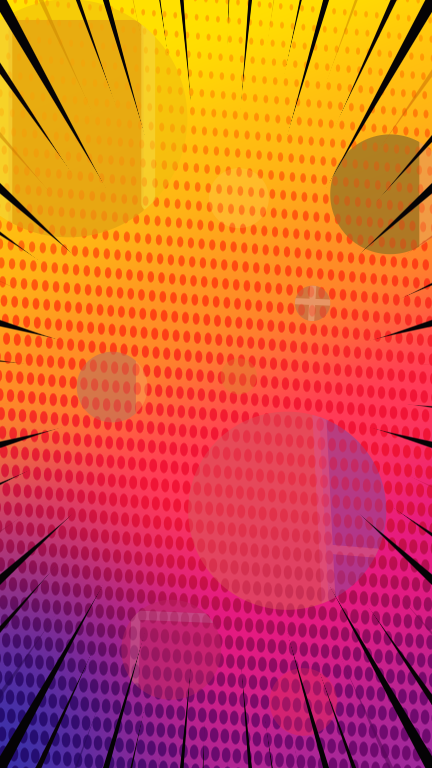
A WebGL 2 fragment shader for this background:

```glsl
#version 300 es
precision highp float;

uniform vec2 u_resolution;
out vec4 outColor;

const float SECTOR = 0.314159265; // twenty rays per turn

float hash(float n) {
  return fract(sin(n * 127.1) * 43758.5453);
}

// Coverage of a signed distance, softened over one pixel
float fill(float d) {
  return clamp(0.5 - d * u_resolution.y, 0.0, 1.0);
}

float disc(vec2 p, vec2 center, float radius) {
  return fill(length(p - center) - radius);
}

// Straight bar from a to b
float bar(vec2 p, vec2 a, vec2 b, float halfWidth) {
  vec2 ab = b - a;
  float h = clamp(dot(p - a, ab) / dot(ab, ab), 0.0, 1.0);
  return fill(length(p - a - ab * h) - halfWidth);
}

// Ring of wedges pointing at the middle, one per sector
float spikes(vec2 q, float offset, float tip, float slope, float jitter) {
  float turn = (atan(q.y, q.x) - offset) / SECTOR;
  float id = mod(floor(turn + 0.5), 20.0);
  float angle = (fract(turn + 0.5) - 0.5) * SECTOR;
  float r = length(q);
  float start = tip + jitter * (hash(id + 3.0) - 0.5);
  float halfWidth = slope * (r * cos(angle) - start);
  float soft = 1.2 / u_resolution.x;
  return smoothstep(-soft, soft, halfWidth - abs(r * sin(angle)));
}

// Tilted blend from yellow through red to violet, blue in the low left corner
vec3 backdrop(vec2 p) {
  float t = p.y - 0.38 * (p.x - 0.28);
  vec3 c = mix(vec3(0.62, 0.16, 0.61), vec3(0.90, 0.10, 0.50), smoothstep(-0.12, 0.18, t));
  c = mix(c, vec3(1.0, 0.22, 0.34), smoothstep(0.18, 0.4, t));
  c = mix(c, vec3(1.0, 0.54, 0.15), smoothstep(0.38, 0.6, t));
  c = mix(c, vec3(1.0, 0.73, 0.07), smoothstep(0.57, 0.8, t));
  c = mix(c, vec3(1.0, 0.88, 0.0), smoothstep(0.76, 1.0, t));
  float corner = smoothstep(0.5, 0.0, length(p * vec2(1.45, 1.0)));
  return mix(c, vec3(0.23, 0.19, 0.66), corner);
}

vec3 dotColor(vec2 p) {
  float t = p.y - 0.25 * (p.x - 0.28);
  vec3 c = mix(vec3(0.42, 0.03, 0.42), vec3(0.94, 0.07, 0.20), smoothstep(0.0, 0.38, t));
  c = mix(c, vec3(1.0, 0.25, 0.06), smoothstep(0.4, 0.64, t));
  c = mix(c, vec3(1.0, 0.66, 0.0), smoothstep(0.6, 0.95, t));
  return mix(c, vec3(0.13, 0.04, 0.43), smoothstep(0.48, 0.04, length(p * vec2(1.4, 1.0))));
}

// Skewed grid of upright ovals that shrink toward the top
float halftone(vec2 p) {
  mat2 grid = mat2(0.0139, -0.0013, 0.0017, -0.0247);
  vec2 cell = inverse(grid) * (p - vec2(0.21, 0.442));
  vec2 d = grid * (fract(cell + 0.5) - 0.5);
  return fill(length(d * vec2(1.0, 0.58)) - mix(0.0055, 0.0022, p.y * p.y));
}

// Translucent discs, some holding pale frame bars
vec3 bubbles(vec3 c, vec2 p) {
  float m = disc(p, vec2(0.089, 0.846), 0.155);
  c = mix(c, vec3(0.94, 0.74, 0.05), 0.6 * m);
  vec2 corner = abs(p - vec2(0.099, 0.73)) - vec2(0.073, 0.229);
  float panel = fill(length(max(corner, 0.0)) - 0.015);
  c = mix(c, vec3(0.88, 0.61, 0.08), 0.65 * m * panel);
  float frame = max(bar(p, vec2(0.193, 0.735), vec2(0.193, 0.965), 0.009),
                    bar(p, vec2(0.008, 0.70), vec2(0.008, 0.98), 0.008));
  c = mix(c, vec3(0.97, 0.84, 0.22), 0.65 * m * frame);

  m = disc(p, vec2(0.508, 0.747), 0.078);
  vec3 olive = mix(vec3(0.60, 0.45, 0.14), vec3(0.93, 0.62, 0.3), fill(0.546 - p.x));
  c = mix(c, olive, 0.78 * m);

  c = mix(c, vec3(1.0, 0.79, 0.3), 0.35 * disc(p, vec2(0.311, 0.742), 0.039));
  c = mix(c, vec3(0.88, 0.48, 0.18), 0.5 * disc(p, vec2(0.311, 0.51), 0.0235));

  m = disc(p, vec2(0.407, 0.605), 0.023);
  c = mix(c, vec3(0.76, 0.44, 0.27), 0.75 * m);
  float crossBars = max(bar(p, vec2(0.405, 0.58), vec2(0.408, 0.63), 0.004),
                        bar(p, vec2(0.38, 0.608), vec2(0.43, 0.606), 0.004));
  c = mix(c, vec3(0.95, 0.64, 0.46), 0.7 * m * crossBars);

  m = disc(p, vec2(0.146, 0.496), 0.046);
  c = mix(c, mix(vec3(0.77, 0.45, 0.33), vec3(0.98, 0.58, 0.3), fill(0.177 - p.x)), 0.7 * m);

  // Large disc split by a leaning bar and a short shelf
  m = disc(p, vec2(0.374, 0.335), 0.129);
  float lean = p.x - 0.422 + 0.05 * (p.y - 0.335);
  c = mix(c, mix(vec3(0.87, 0.31, 0.35), vec3(0.62, 0.25, 0.56), fill(-lean)), 0.72 * m);
  float split = max(fill(abs(lean) - 0.009),
                    bar(p, vec2(0.426, 0.285), vec2(0.50, 0.279), 0.006));
  c = mix(c, vec3(0.87, 0.31, 0.49), 0.7 * m * split);

  m = disc(p, vec2(0.223, 0.154), 0.065);
  c = mix(c, vec3(0.74, 0.15, 0.39), 0.6 * m);
  frame = max(bar(p, vec2(0.174, 0.10), vec2(0.177, 0.199), 0.006),
              bar(p, vec2(0.177, 0.199), vec2(0.275, 0.195), 0.006));
  c = mix(c, vec3(0.76, 0.35, 0.56), 0.65 * m * frame);
  return mix(c, vec3(0.88, 0.14, 0.36), 0.55 * disc(p, vec2(0.395, 0.086), 0.044));
}

void main() {
  vec2 p = gl_FragCoord.xy / u_resolution.y;
  vec2 q = 2.0 * gl_FragCoord.xy / u_resolution - 1.0;

  // Dots lie under the discs and show through them
  float dots = halftone(p);
  vec3 color = bubbles(mix(backdrop(p), dotColor(p), 0.9 * dots), p);
  color = mix(color, dotColor(p), 0.3 * dots);

  // Faint rays first, then the dark short and long ones
  color = mix(color, dotColor(p) * 0.8, 0.55 * spikes(q, SECTOR * 1.167, 1.02, 0.028, 0.1));
  color = mix(color, vec3(0.03, 0.01, 0.02), spikes(q, SECTOR * 0.81, 0.95, 0.032, 0.03));
  color = mix(color, vec3(0.02, 0.01, 0.02), spikes(q, SECTOR * 0.5, 0.785, 0.036, 0.01));
  outColor = vec4(color, 1.0);
}
```
